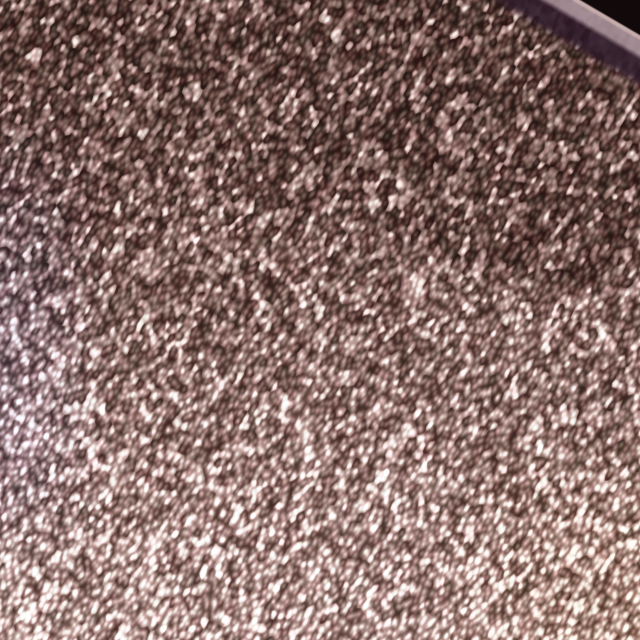
This texture is drawn by a WebGL 1 fragment shader. Its source:

```glsl
precision highp float;
// Rose-brown metallic glitter under uneven light, with a dark rim in one corner.
// Stretched, jittered cells give each grain a soft brightness; a broad light field
// sets the floor and sparsity of the glints, and a colour ramp tints the result.
uniform vec2 u_resolution;

const vec3 SOOT   = vec3(0.16, 0.09, 0.08);
const vec3 UMBER  = vec3(0.31, 0.21, 0.19);
const vec3 COCOA  = vec3(0.43, 0.32, 0.29);
const vec3 MAUVE  = vec3(0.57, 0.45, 0.43);
const vec3 ROSE   = vec3(0.71, 0.58, 0.56);
const vec3 BLUSH  = vec3(0.84, 0.73, 0.71);
const vec3 PEARL  = vec3(0.95, 0.90, 0.88);
const vec3 PLUM   = vec3(0.21, 0.13, 0.18);
const vec3 SILVER = vec3(0.62, 0.53, 0.56);

vec3 hash3(vec2 cell) {
  vec3 p = fract(vec3(cell.xyx) * vec3(0.1031, 0.1030, 0.0973));
  p += dot(p, p.yxz + 33.33);
  return fract((p.xxy + p.yzz) * p.zyx);
}

// Turns space so that y runs along the slanted grains.
vec2 alongGrain(vec2 p, float angle) {
  vec2 along = vec2(cos(angle), sin(angle));
  return vec2(dot(p, vec2(along.y, -along.x)), dot(p, along));
}

// Softly blended cells: x = brightness, y = tint, z = how densely covered.
vec3 grains(vec2 p, float sharpness) {
  vec2 cell = floor(p);
  vec2 blend = vec2(0.0);
  float total = 0.0001;
  for (int j = -1; j <= 1; j++) {
    for (int i = -1; i <= 1; i++) {
      vec2 id = cell + vec2(float(i), float(j));
      vec3 rnd = hash3(id);
      vec2 offset = id + 0.05 + 0.9 * rnd.xy - p;
      float weight = exp(-sharpness * dot(offset, offset));
      blend += weight * vec2(rnd.z, hash3(id + 57.0).x);
      total += weight;
    }
  }
  return vec3(blend / total, total);
}

// Sparse round glints; only the given share of the cells is lit.
float glints(vec2 p, float share) {
  vec2 cell = floor(p);
  float sum = 0.0;
  for (int j = -1; j <= 1; j++) {
    for (int i = -1; i <= 1; i++) {
      vec2 id = cell + vec2(float(i), float(j));
      vec3 rnd = hash3(id + 131.0);
      vec2 offset = id + rnd.xy - p;
      sum += step(1.0 - share, rnd.z) * exp(-14.0 * dot(offset, offset));
    }
  }
  return min(sum, 1.0);
}

float patches(vec2 p) {
  return sin(p.x * 17.0 + 2.0 * sin(p.y * 11.0)) * sin(p.y * 21.0 + p.x * 9.0)
       + 0.6 * sin(p.x * 37.0 - p.y * 29.0 + 2.0 * sin(p.x * 19.0));
}

// Light from below and from the left, cut by a curved shadow at the upper right.
float lightField(vec2 p) {
  float light = 1.0 - smoothstep(-0.12, 1.0, p.y);
  vec2 glow = (p - vec2(0.0, 0.45)) / vec2(0.14, 0.24);
  light += 0.22 * exp(-dot(glow, glow));
  vec2 band = (p - vec2(0.84, 0.51)) / vec2(0.24, 0.07);
  light += 0.16 * exp(-dot(band, band));
  float edge = 0.54 + 1.1 * (p.x - 0.9) * (p.x - 0.9);
  float softness = mix(0.25, 0.035, smoothstep(0.3, 0.7, p.x));
  float shadow = smoothstep(0.0, softness, p.y - edge);
  return clamp(light * (1.0 - 0.8 * shadow) + 0.025 * patches(p), 0.0, 1.05);
}

vec3 blendRange(vec3 low, vec3 high, float from, float to, float v) {
  return mix(low, high, clamp((v - from) / (to - from), 0.0, 1.0));
}

vec3 metalRamp(float v) {
  vec3 c = blendRange(SOOT, UMBER, 0.16, 0.31, v);
  c = blendRange(c, COCOA, 0.31, 0.43, v);
  c = blendRange(c, MAUVE, 0.43, 0.57, v);
  c = blendRange(c, ROSE, 0.57, 0.71, v);
  c = blendRange(c, BLUSH, 0.71, 0.84, v);
  c = blendRange(c, PEARL, 0.84, 0.95, v);
  return blendRange(c, vec3(1.0), 0.95, 1.15, v);
}

// Slanted rim: plum shade, silver lip, pale line, then darkness.
vec3 addRim(vec3 colour, vec2 p, float grain) {
  float d = dot(p, vec2(0.506, 0.863)) - 1.2526;
  colour = mix(colour, PLUM + 0.08 * (grain - 0.5), smoothstep(-0.008, 0.012, d));
  colour = mix(colour, SILVER + 0.06 * (grain - 0.5), smoothstep(0.034, 0.045, d));
  colour = mix(colour, BLUSH, 0.7 * smoothstep(0.060, 0.065, d));
  return mix(colour, vec3(0.07, 0.04, 0.04), smoothstep(0.067, 0.071, d));
}

void main() {
  vec2 p = gl_FragCoord.xy / u_resolution;
  float light = lightField(p);
  vec2 q = alongGrain(p, 1.05) + 3.0;
  vec3 grain = grains(q * vec2(138.0, 84.0), 5.0);

  // Grain brightness: few glints in shade, many in the light.
  float shine = pow(grain.x, mix(2.6, 1.4, light));
  float value = 0.25 + 0.23 * light + mix(0.70, 0.66, light) * shine;
  value += mix(0.20, 0.34, light) * (grain.z - 0.63);
  value += (0.20 + 0.20 * light) * glints(q * vec2(62.0, 46.0), 0.06);

  // Small hue shifts per grain, lilac at the left and peach at the lower right.
  vec3 colour = metalRamp(value);
  colour += (grain.y - 0.5) * vec3(0.03, -0.025, -0.01);
  float lilac = (1.0 - smoothstep(0.0, 0.2, p.x)) * smoothstep(0.9, 0.5, p.y);
  lilac *= smoothstep(0.05, 0.35, p.y);
  float peach = smoothstep(0.6, 1.0, p.x) * (1.0 - smoothstep(0.0, 0.4, p.y));
  colour += lilac * vec3(-0.02, 0.0, 0.05) + peach * vec3(0.0, -0.01, -0.04);
  gl_FragColor = vec4(clamp(addRim(colour, p, grain.x), 0.0, 1.0), 1.0);
}
```
